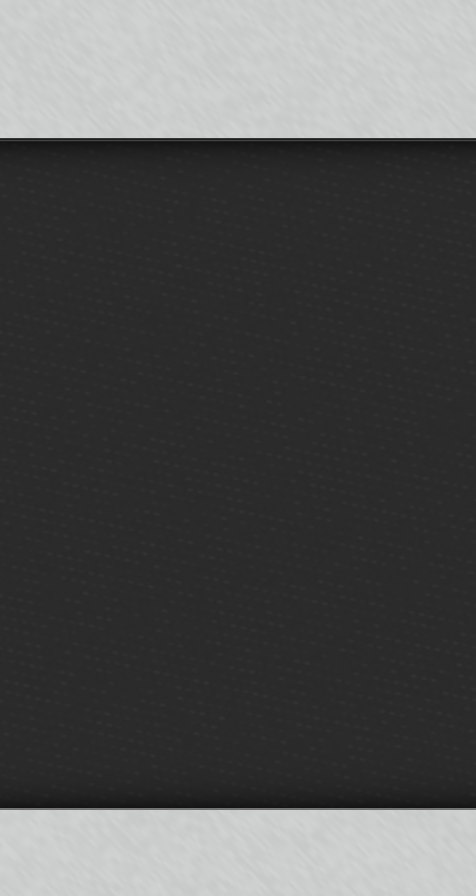
Write a Shadertoy shader that draws this background.

```glsl
// Dark woven panel with inset shadows between two pale twill bands.
#define PANEL_TOP 0.8455
#define PANEL_BOTTOM 0.0977
#define SHADOW_DEPTH 0.0150
#define RIM_WIDTH 0.0016
#define TWILL_SCALE 190.0
#define TWILL_CONTRAST 0.035
#define WEAVE_SCALE 85.0
#define WEAVE_CONTRAST 0.028

const vec3 PALE = vec3(0.800, 0.808, 0.802);
const vec3 CHARCOAL = vec3(0.170);
const vec3 RIM_DARK = vec3(0.110);
const vec3 RIM_GREY = vec3(0.270);

float hash(vec2 cell) {
    vec3 q = fract(vec3(cell.xyx) * 0.1031);
    q += dot(q, q.yzx + 33.33);
    return fract((q.x + q.y) * q.z);
}

float valueNoise(vec2 p) {
    vec2 cell = floor(p);
    vec2 f = fract(p);
    f = f * f * (3.0 - 2.0 * f);
    float low = mix(hash(cell), hash(cell + vec2(1.0, 0.0)), f.x);
    float high = mix(hash(cell + vec2(0.0, 1.0)), hash(cell + 1.0), f.x);
    return mix(low, high, f.y);
}

// Short threads running down to the right.
float twill(vec2 p) {
    vec2 thread = vec2(p.x + p.y, 0.35 * (p.x - p.y)) * TWILL_SCALE;
    float grain = valueNoise(thread + 300.0) - 0.5;
    float patches = valueNoise(p * 35.0 + 40.0) - 0.5;
    return grain + 0.25 * patches;
}

// Faint slanted dashes on staggered rows.
float weave(vec2 p) {
    vec2 g = vec2(p.x - 0.3 * p.y, p.y + 0.22 * p.x) * WEAVE_SCALE;
    g.x += 0.5 * mod(floor(g.y), 2.0);
    vec2 local = fract(g) - 0.5;
    float dash = 1.0 - smoothstep(0.05, 0.45, length(local * vec2(0.9, 1.6)));
    float grain = valueNoise(p * 230.0 + 80.0) - 0.5;
    return dash * hash(floor(g) + 200.0) - 0.1 + 0.2 * grain;
}

// Smooth horizontal strip between two heights.
float strip(float y, float low, float high, float aa) {
    return smoothstep(low - aa, low + aa, y) * (1.0 - smoothstep(high - aa, high + aa, y));
}

void mainImage(out vec4 fragColor, in vec2 fragCoord) {
    vec2 p = fragCoord / iResolution.y;
    float aa = 0.5 / iResolution.y;

    // Pale bands
    vec3 color = PALE + TWILL_CONTRAST * twill(p);

    // Panel darkened inward from its top and bottom edges
    float topShade = exp(-max(PANEL_TOP - p.y, 0.0) / SHADOW_DEPTH);
    float bottomShade = exp(-max(p.y - PANEL_BOTTOM, 0.0) / SHADOW_DEPTH);
    vec3 panel = CHARCOAL + WEAVE_CONTRAST * weave(p);
    panel *= 1.0 - 0.70 * topShade - 0.55 * bottomShade;
    color = mix(color, panel, strip(p.y, PANEL_BOTTOM, PANEL_TOP, aa));

    // Thin rims
    float topRim = strip(p.y, PANEL_TOP - RIM_WIDTH, PANEL_TOP, aa);
    float topGlint = strip(p.y, PANEL_TOP - 2.0 * RIM_WIDTH, PANEL_TOP - RIM_WIDTH, aa);
    float bottomRim = strip(p.y, PANEL_BOTTOM - RIM_WIDTH, PANEL_BOTTOM, aa);
    color = mix(color, RIM_DARK, topRim);
    color = mix(color, RIM_GREY, topGlint);
    color = mix(color, RIM_GREY * 1.6, bottomRim);

    fragColor = vec4(color, 1.0);
}
```
